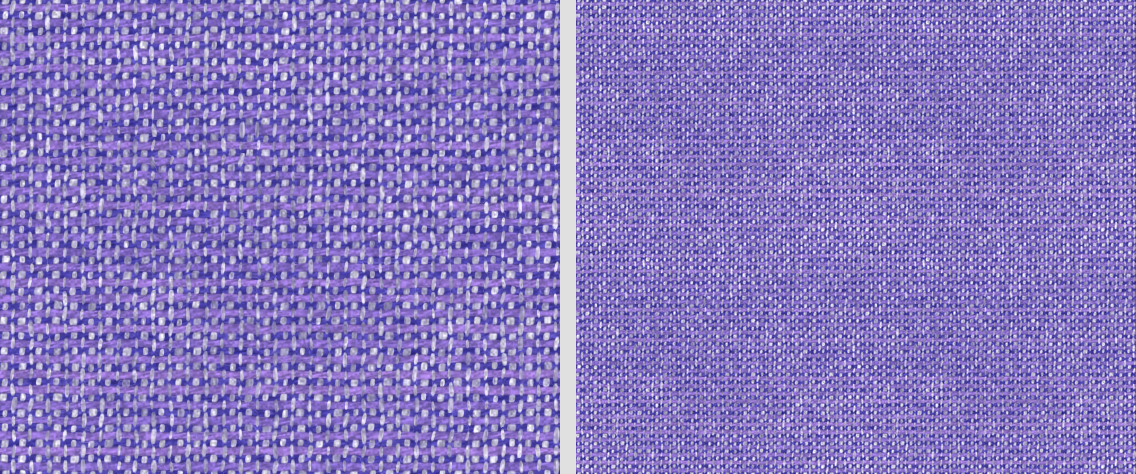
Left, the tile; right, the same tile 2 across and 2 down.
Give the GLSL for this texture, as a WebGL 1 fragment shader.

```glsl
precision highp float;

uniform vec2 u_resolution;

const vec2 REPEATS = vec2(32.0, 31.0);

const vec3 DEEP_BLUE = vec3(0.15, 0.13, 0.50);
const vec3 BLUE_YARN = vec3(0.36, 0.32, 0.73);
const vec3 VIOLET_YARN = vec3(0.50, 0.41, 0.78);
const vec3 ORCHID_YARN = vec3(0.66, 0.51, 0.85);
const vec3 GREY_YARN = vec3(0.50, 0.48, 0.67);
const vec3 PALE_YARN = vec3(0.89, 0.88, 0.93);

float hash(vec2 p) {
  return fract(sin(dot(p, vec2(127.1, 311.7))) * 43758.5453);
}

// Value noise that wraps after a whole number of lattice cells
float noise(vec2 p, vec2 period) {
  vec2 i = floor(p);
  vec2 f = fract(p);
  f = f * f * (3.0 - 2.0 * f);
  float a = hash(mod(i, period));
  float b = hash(mod(i + vec2(1.0, 0.0), period));
  float c = hash(mod(i + vec2(0.0, 1.0), period));
  float d = hash(mod(i + vec2(1.0, 1.0), period));
  return mix(mix(a, b, f.x), mix(c, d, f.x), f.y);
}

float scaledNoise(vec2 p, vec2 scale) {
  return noise(p * scale, REPEATS * scale);
}

// Raised warp float: x = coverage, y = roundness, z = random tone
vec3 warpFloat(vec2 p, vec2 halfSize, float seed) {
  vec2 id = mod(floor(p), REPEATS) + seed;
  vec2 jitter = vec2(hash(id + 3.1), hash(id + 5.7)) - 0.5;
  vec2 size = halfSize * (0.75 + 0.5 * hash(id + 9.3));
  vec2 q = (fract(p) - 0.5 - jitter * vec2(0.10, 0.10)) / size;
  q.x -= 0.15 * q.y;
  float d = pow(pow(abs(q.x), 2.4) + pow(abs(q.y), 2.4), 1.0 / 2.4);
  float roundness = sqrt(max(0.0, 1.0 - q.x * q.x));
  return vec3(1.0 - smoothstep(0.68, 1.15, d), roundness, hash(id));
}

// Coverage of a horizontal yarn centred in its row
float weftBand(float y, float halfWidth) {
  return 1.0 - smoothstep(halfWidth - 0.08, halfWidth + 0.08, abs(fract(y) - 0.5));
}

vec3 warpColour(vec3 yarn, float strand, float fade) {
  float light = yarn.y * (0.35 + 0.55 * yarn.z) + 0.7 * (strand - 0.5) - fade;
  return mix(GREY_YARN, PALE_YARN, clamp(light, 0.0, 1.0));
}

void main() {
  vec2 uv = gl_FragCoord.xy / u_resolution;
  vec2 p = uv * REPEATS;

  // Uneven yarn paths
  vec2 sway = vec2(scaledNoise(p, vec2(1.0)), scaledNoise(p + 11.0, vec2(1.0)));
  p += (sway - 0.5) * vec2(0.16, 0.18);

  // Fibres along each thread direction and fine grain
  float twist = noise(vec2(2.0 * p.x, 8.0 * p.y - 1.9375 * p.x), vec2(64.0, 62.0));
  float strand = scaledNoise(p, vec2(9.0, 3.0));
  float grain = scaledNoise(p, vec2(8.0, 7.0));
  float fade = 0.3 * (noise(uv * vec2(4.0, 6.0), vec2(4.0, 6.0)) - 0.4);

  // Dark gaps and the recessed blue weft
  float blueWeft = weftBand(p.y + 0.5, 0.20);
  float blueTone = scaledNoise(p + 5.0, vec2(2.0));
  vec3 colour = mix(DEEP_BLUE, BLUE_YARN, 0.15 + 0.5 * blueWeft * blueTone + 0.55 * twist);

  // Broad pale floats between the violet wefts
  vec3 broad = warpFloat(p + vec2(0.25, 0.5), vec2(0.22, 0.38), 17.0);
  colour = mix(colour, warpColour(broad, strand, fade), broad.x);

  // Violet weft with a different tint in every row
  float row = mod(floor(p.y), REPEATS.y);
  float rowTint = hash(vec2(row, 71.0));
  float thickness = 0.23 + 0.07 * scaledNoise(p + 23.0, vec2(1.0));
  float across = (fract(p.y) - 0.5) / thickness;
  float weftLight = sqrt(max(0.0, 1.0 - across * across));
  float orchid = 0.6 * twist + 0.5 * rowTint * rowTint - 0.2;
  vec3 weft = mix(VIOLET_YARN, ORCHID_YARN, clamp(orchid, 0.0, 1.0));
  weft *= 0.78 + 0.22 * weftLight + 0.24 * (twist - 0.5);
  colour = mix(colour, weft, weftBand(p.y, thickness));

  // Narrow pale floats crossing over the violet weft
  vec3 narrow = warpFloat(p - vec2(0.25, 0.0), vec2(0.14, 0.43), 43.0);
  colour = mix(colour, warpColour(narrow, strand, fade), narrow.x * 0.92);

  // Loose hairs and soft mottling
  float contour = abs(scaledNoise(p + 31.0, vec2(2.0)) - 0.5);
  float hair = (1.0 - smoothstep(0.0, 0.07, contour)) * sway.y;
  colour = mix(colour, vec3(0.62, 0.55, 0.84), 0.45 * hair);
  colour *= 0.85 + 0.30 * grain;

  gl_FragColor = vec4(clamp(colour, 0.0, 1.0), 1.0);
}
```
